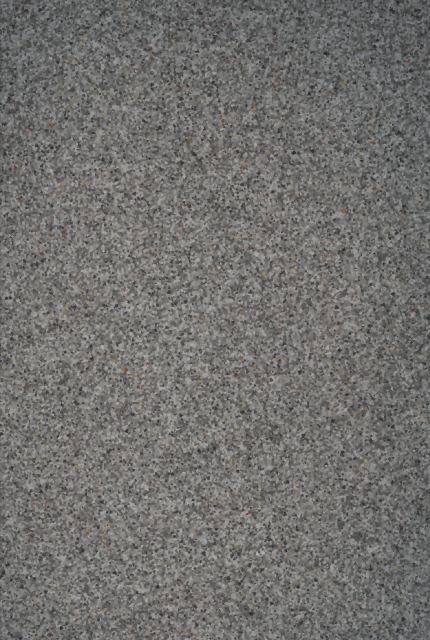
Write a WebGL 1 fragment shader that draws this texture.

```glsl
precision highp float;
uniform vec2 u_resolution;

vec3 hash3(vec2 c) {
  vec3 q = fract(c.xyx * vec3(0.1031, 0.1030, 0.0973));
  q += dot(q, q.yxz + 33.33);
  return fract((q.xxy + q.yzz) * q.zyx);
}

// Soft cellular noise: each cell blends its random shade into its neighbours
float sand(vec2 p) {
  vec2 cell = floor(p);
  float sum = 0.0, total = 0.0;
  for (int j = -1; j <= 1; j++) {
    for (int i = -1; i <= 1; i++) {
      vec2 c = cell + vec2(i, j);
      vec3 r = hash3(c);
      vec2 d = c + r.xy - p;
      float weight = exp(-7.0 * dot(d, d));
      sum += r.z * weight;
      total += weight;
    }
  }
  return sum / total - 0.5;
}

// Scattered angular chips: xyz = random identity, w = coverage
vec4 chips(vec2 p, float density, float size, float blur) {
  vec2 cell = floor(p);
  vec4 found = vec4(0.0);
  for (int j = -1; j <= 1; j++) {
    for (int i = -1; i <= 1; i++) {
      vec2 c = cell + vec2(i, j);
      vec3 place = hash3(c + 71.0);
      vec3 id = hash3(c + 237.0);
      vec2 d = p - c - place.xy;
      float a = 6.2832 * id.y;
      d = mat2(cos(a), sin(a), -sin(a), cos(a)) * d;
      d.x *= mix(0.55, 1.0, id.z);
      float angle = atan(d.y, d.x + 0.0001);
      float radius = size * mix(0.5, 1.1, id.z * id.z) * (1.0 + 0.18 * sin(3.0 * angle + 9.0 * id.x));
      float cover = 1.0 - smoothstep(radius - blur, radius + blur, length(d));
      cover *= step(place.z, density);
      if (cover > found.w) found = vec4(id, cover);
    }
  }
  return found;
}

// Broad, irregular damp patches
float stains(vec2 p) {
  float sum = 0.0, amp = 0.5;
  for (int i = 0; i < 5; i++) {
    p = mat2(0.8, 0.6, -0.6, 0.8) * p * 1.7 + 1.3;
    p += 0.6 * sin(p.yx * 1.3);
    sum += amp * sin(p.x) * sin(p.y);
    amp *= 0.7;
  }
  return sum;
}

vec3 mineral(float pick) {
  vec3 color = vec3(0.20, 0.20, 0.21);
  color = mix(color, vec3(0.67, 0.67, 0.66), step(0.50, pick));
  color = mix(color, vec3(0.60, 0.50, 0.39), step(0.74, pick));
  return mix(color, vec3(0.48, 0.29, 0.20), step(0.95, pick));
}

void main() {
  vec2 uv = gl_FragCoord.xy / u_resolution;
  vec2 p = gl_FragCoord.xy / u_resolution.y;
  float pixel = 1.0 / u_resolution.y;

  // Light falling off towards the corners, darkest at the upper right
  vec2 off = (uv - vec2(0.42, 0.42)) * vec2(0.9, 1.0);
  float light = 1.03 - 0.56 * dot(off, off) + 0.045 * stains(p * 3.0);

  // Cement matrix
  float grain = 0.27 * sand(p * 290.0) + 0.11 * sand(p * 120.0 + 40.0);
  vec3 color = vec3(0.478, 0.474, 0.464) + grain;

  // Pale stone flakes, more exposed near the bottom
  float exposed = mix(0.22, 0.08, smoothstep(0.05, 0.35, uv.y));
  vec4 flake = chips(p * 42.0, exposed, 0.17, 42.0 * pixel * 0.8);
  vec3 stone = vec3(0.56, 0.58, 0.60) + 0.12 * (flake.x - 0.5) + 0.3 * grain;
  color = mix(color, stone, 0.8 * flake.w);

  // Coarse and fine mineral specks
  vec4 coarse = chips(p * 88.0 + 13.0, 0.26, 0.24, 88.0 * pixel * 0.7);
  color = mix(color, mineral(coarse.x) + 0.3 * grain, 0.8 * coarse.w);
  vec4 fine = chips(p * 165.0 + 57.0, 0.32, 0.32, 165.0 * pixel * 0.6);
  color = mix(color, mineral(fine.x), 0.72 * fine.w);

  // Cooler tint in the shaded margins
  color *= mix(vec3(1.0), vec3(0.97, 1.0, 1.03), smoothstep(0.1, 0.45, dot(off, off)));
  gl_FragColor = vec4(clamp(color * light, 0.0, 1.0), 1.0);
}
```
